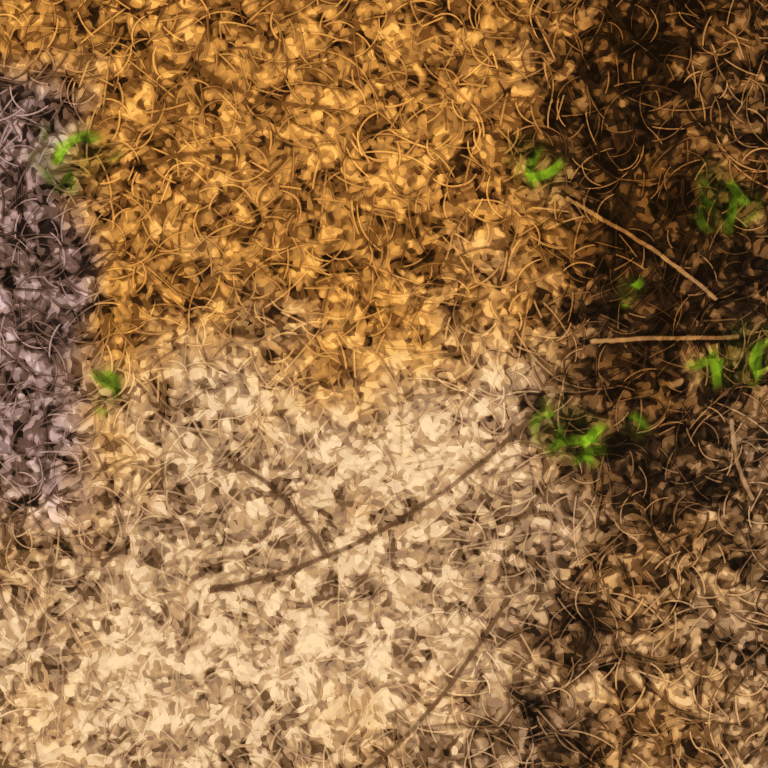
Give the GLSL for this texture, as a Shadertoy shader.

```glsl
// Sunlit dry ground: pale sand, straw litter, shaded scrub, twigs and green leaves

const vec3 SHADOW = vec3(0.19, 0.13, 0.08);
const vec3 BROWN = vec3(0.46, 0.33, 0.21);
const vec3 TAUPE = vec3(0.64, 0.50, 0.37);
const vec3 SAND = vec3(0.79, 0.62, 0.43);
const vec3 PALE = vec3(0.93, 0.79, 0.61);
const vec3 LEAF = vec3(0.42, 0.56, 0.09);
const vec3 GOLD_TINT = vec3(1.07, 0.93, 0.60);
const vec3 MAUVE_TINT = vec3(0.94, 0.97, 1.25);

// Twigs as start and end points
const vec4 TWIGS[8] = vec4[8](
    vec4(0.28, 0.23, 0.69, 0.45), vec4(0.11, 0.765, 0.31, 0.80),
    vec4(0.25, 0.915, 0.43, 0.86), vec4(0.74, 0.74, 0.93, 0.61),
    vec4(0.77, 0.555, 0.96, 0.56), vec4(0.48, 0.0, 0.65, 0.20),
    vec4(0.30, 0.40, 0.42, 0.28), vec4(0.955, 0.45, 0.98, 0.35));

// Leaf clumps as centre and radius
const vec3 CLUMPS[8] = vec3[8](
    vec3(0.71, 0.77, 0.05), vec3(0.80, 0.635, 0.03), vec3(0.76, 0.44, 0.04),
    vec3(0.84, 0.455, 0.03), vec3(0.11, 0.815, 0.05), vec3(0.155, 0.50, 0.035),
    vec3(0.94, 0.74, 0.055), vec3(0.96, 0.53, 0.04));

vec3 hash3(vec2 p) {
    vec3 q = fract(p.xyx * vec3(0.1031, 0.1030, 0.0973));
    q += dot(q, q.yxz + 33.33);
    return fract((q.xxy + q.yzz) * q.zyx);
}

mat2 rotation(float a) {
    return mat2(cos(a), sin(a), -sin(a), cos(a));
}

// Layered sines, each octave turned and bent by the one before
vec2 waves(vec2 p) {
    vec2 sum = vec2(0.0);
    float amp = 0.5;
    for (int i = 0; i < 5; i++) {
        sum += amp * sin(p.yx + sum * 1.7 + float(i) * vec2(1.3, 2.9));
        p = rotation(1.1) * p * 1.8;
        amp *= 0.62;
    }
    return sum;
}

// Soft cellular noise of randomly turned, elongated grains; about -0.5 to 0.5
float grains(vec2 p) {
    vec2 cell = floor(p);
    float total = 0.0, weight = 0.0001;
    for (int k = 0; k < 9; k++) {
        vec2 id = cell + vec2(k % 3, k / 3) - 1.0;
        vec3 h = hash3(id);
        vec2 q = rotation(h.z * 37.0) * (p - id - h.xy) * vec2(0.7, 1.6);
        float w = exp(-11.0 * dot(q, q));
        total += w * hash3(id + 71.0).x;
        weight += w;
    }
    return total / weight - 0.5;
}

// Scattered bent stalks: x = tone, y = coverage, z = shade around them
vec3 stalks(vec2 p, float width, float soft) {
    vec2 cell = floor(p);
    vec3 result = vec3(0.0);
    for (int k = 0; k < 9; k++) {
        vec2 id = cell + vec2(k % 3, k / 3) - 1.0;
        vec3 h = hash3(id), g = hash3(id + 43.0);
        vec2 q = rotation(h.z * 6.283) * (p - id - h.xy);
        q.y += (g.x - 0.5) * q.x * q.x * 1.4;
        float reach = 0.45 + 0.5 * g.y;
        float ends = smoothstep(reach, reach * 0.75, abs(q.x));
        float cover = ends * smoothstep(width + soft, width - soft, abs(q.y));
        result.x = mix(result.x, g.z + 0.25 * q.y / width, cover);
        result.y = max(result.y, cover);
        result.z = max(result.z, ends * smoothstep(width * 4.0, width, abs(q.y + width)));
    }
    return result;
}

// Distance to a bowed line
float twigDistance(vec2 p, vec2 a, vec2 b, float bow) {
    vec2 ab = b - a;
    float t = clamp(dot(p - a, ab) / dot(ab, ab), 0.0, 1.0);
    vec2 normal = normalize(vec2(-ab.y, ab.x));
    return length(p - a - ab * t - normal * bow * 4.0 * t * (1.0 - t));
}

float blob(vec2 p, vec2 centre, vec2 size) {
    vec2 q = (p - centre) / size;
    return exp(-dot(q, q));
}

vec3 ramp(float t) {
    vec3 c = mix(SHADOW, BROWN, smoothstep(0.06, 0.34, t));
    c = mix(c, TAUPE, smoothstep(0.34, 0.52, t));
    c = mix(c, SAND, smoothstep(0.50, 0.70, t));
    c = mix(c, PALE, smoothstep(0.68, 0.88, t));
    return c * (0.45 + 0.55 * smoothstep(-0.2, 0.12, t)) * (1.0 + 0.1 * smoothstep(0.88, 1.1, t));
}

void mainImage(out vec4 fragColor, in vec2 fragCoord) {
    vec2 p = fragCoord / iResolution.y;
    float pixel = 1.0 / iResolution.y;
    vec2 bend = waves(p * 17.0);
    vec2 w = p + 0.035 * bend;

    // Broad areas of sand, shade, cool ground and straw
    float sand = min(1.0, blob(w, vec2(0.47, 0.34), vec2(0.25, 0.24)) + blob(w, vec2(0.22, 0.14), vec2(0.28, 0.19)));
    float shade = smoothstep(0.66, 0.80, w.x) * smoothstep(0.24, 0.42, w.y);
    shade *= 1.0 - 0.45 * smoothstep(0.86, 0.98, w.x);
    shade = max(shade, blob(w, vec2(0.75, 0.18), vec2(0.07, 0.06)));
    shade = max(shade, 0.8 * blob(w, vec2(0.70, 0.03), vec2(0.10, 0.06)));
    float cool = smoothstep(0.15, 0.07, w.x) * smoothstep(0.28, 0.42, w.y) * smoothstep(0.96, 0.86, w.y);
    float scrub = smoothstep(0.64, 0.78, w.x);
    float gold = smoothstep(0.35, 0.75, w.y) * (1.0 - 0.5 * scrub) + 0.25 + 0.3 * bend.y;
    gold = clamp(gold - 0.45 * sand, 0.0, 1.0) * (1.0 - cool);

    // Ground tone with grain at three sizes
    vec2 g = p + 0.004 * waves(p * 60.0);
    float grain = 0.32 * grains(g * 24.0) + 0.55 * grains(g * 62.0 + 9.0) + 0.45 * grains(g * 115.0 + 31.0);
    float light = 0.55 + 0.21 * sand - 0.36 * shade - 0.14 * cool - 0.10 * scrub + 0.08 * bend.x;
    float tone = light + grain * (1.0 - 0.25 * shade);

    // Litter of dry stalks, from coarse to fine
    for (int i = 0; i < 4; i++) {
        float scale = 11.0 + 8.0 * float(i);
        vec2 q = rotation(float(i) * 0.8) * p * scale + float(i) * 17.0;
        vec3 s = stalks(q, 0.0017 * scale, max(pixel, 0.0012) * scale);
        float density = 0.75 - 0.4 * sand;
        tone -= 0.13 * s.z * density;
        tone = mix(tone, light + 0.65 * (s.x - 0.42) + 0.12 * shade, s.y * density);
    }

    // Long twigs, pale in the shade and dark on the sand
    for (int i = 0; i < 8; i++) {
        float bow = i == 0 ? -0.03 : 0.015 * sin(float(i) * 2.3);
        float d = twigDistance(p + 0.003 * bend, TWIGS[i].xy, TWIGS[i].zw, bow);
        float twigTone = (TWIGS[i].x > 0.72 ? 0.58 : 0.30) + 0.25 * grain;
        tone -= 0.12 * smoothstep(0.012, 0.003, d);
        tone = mix(tone, twigTone, 0.85 * smoothstep(0.0035 + pixel, 0.0025 - pixel, d));
    }

    vec3 color = ramp(tone);
    color *= mix(vec3(1.0), GOLD_TINT, gold);
    color *= mix(vec3(1.0), MAUVE_TINT, cool);

    // Leaves grow as broad blades inside their clumps
    float clump = 0.0;
    for (int i = 0; i < 8; i++) {
        float d = length(w - CLUMPS[i].xy) / CLUMPS[i].z;
        clump = max(clump, smoothstep(1.2, 0.4, d));
    }
    vec3 blade = stalks(p * 26.0 + 5.0, 0.17, 0.06);
    vec3 leafColor = LEAF * (0.55 + 0.6 * blade.x + 0.7 * grain);
    color = mix(color, leafColor, clump * (0.25 + 0.6 * blade.y));

    fragColor = vec4(clamp(color, 0.0, 1.0), 1.0);
}
```
